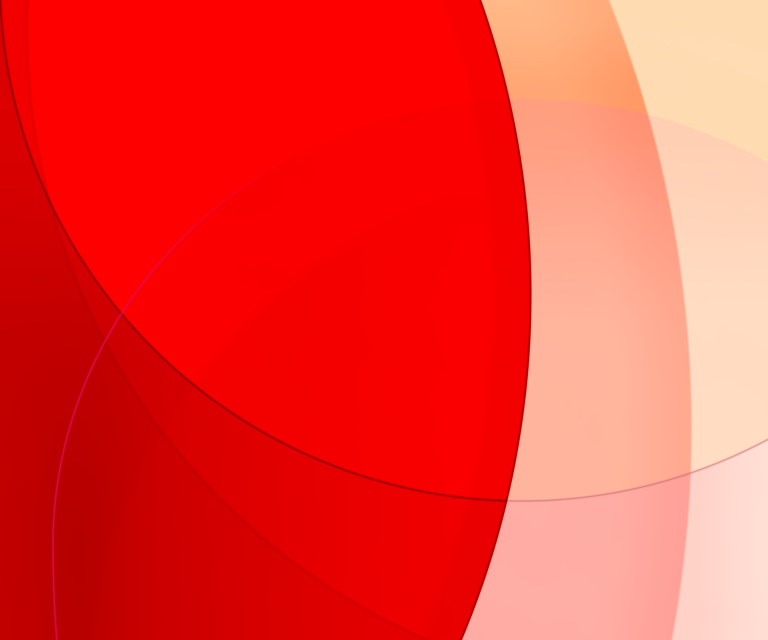
Reproduce this background procedurally as a Shadertoy shader.

```glsl
// Overlapping translucent sheets: a large red disc over a peach disc, both crossed
// by wide circles and arches. Each sheet is a signed distance whose soft mask
// shifts the tint, with fine seams drawn along some of the edges.

#define RED_DISC    vec3(-0.5602, 0.5391, 1.3906)
#define PEACH_DISC  vec3(-0.7164, 0.3313, 1.7969)
#define LENS_DISC   vec3(0.8156, 1.0328, 0.8156)
#define OUTER_DISC  vec3(1.0813, 0.9531, 1.0391)
#define ARCH        vec4(0.8203, 0.1484, 0.7375, 0.6969)
#define INNER_ARCH  vec4(1.0781, -0.0781, 0.9406, 0.8438)
#define ARCH_FOOT   0.6
#define SEAM_WIDTH  0.0016
#define GRAIN       0.004

float discDistance(vec2 p, vec3 disc) {
    return length(p - disc.xy) - disc.z;
}

// Approximate ellipse distance; the lower half is stretched by foot.
float archDistance(vec2 p, vec4 arch, float foot) {
    vec2 q = p - arch.xy;
    if (q.y < 0.0) q.y *= foot;
    float k = length(q / arch.zw);
    return k * (k - 1.0) / max(length(q / (arch.zw * arch.zw)), 0.001);
}

float inside(float d, float soft) {
    return 1.0 - smoothstep(-soft, soft, d);
}

float seam(float d, float width) {
    return exp(-d * d / (width * width));
}

float layeredSines(vec2 p) {
    float sum = 0.0;
    float weight = 0.5;
    for (int i = 0; i < 4; i++) {
        sum += weight * sin(p.x + 1.7 * sin(p.y)) * cos(p.y * 1.3);
        p = mat2(1.6, 1.2, -1.2, 1.6) * p + 1.9;
        weight *= 0.5;
    }
    return sum;
}

// Red sheet: dark at lower left, brightest inside the lens.
vec3 redSheet(vec2 p, float lens, float outer, float arch, float inner, float edge) {
    float shade = mix(0.76, 0.89, smoothstep(0.05, 0.75, p.x));
    shade += 0.10 * smoothstep(0.4, 0.85, p.y) + 0.035 * outer;
    vec2 blot = (p - vec2(0.13, 0.12)) / vec2(0.08, 0.28);
    shade -= 0.05 * exp(-dot(blot, blot)) - 0.015 * inner;
    float lit = 0.95 + 0.05 * outer - 0.02 * arch - 0.025 * inner;
    lit += 0.025 * inner * smoothstep(0.45, 0.75, p.x);
    shade = mix(shade, lit, lens);
    shade -= 0.025 * smoothstep(-0.065, -0.050, edge);
    return vec3(shade, 0.0, 0.0);
}

// Peach sheet: orange above the arch, salmon within, pink below the lens.
vec3 peachSheet(vec2 p, float lens, float arch, float inner, float edge) {
    vec3 orange = mix(vec3(1.0, 0.72, 0.53), vec3(1.0, 0.65, 0.45),
                      smoothstep(1.0, 0.84, p.y));
    vec3 salmon = mix(vec3(1.0, 0.71, 0.60), vec3(1.0, 0.62, 0.50),
                      smoothstep(0.45, 0.85, p.y));
    vec3 pink = vec3(1.0, 0.68, 0.63);
    vec3 color = mix(orange, salmon, arch);
    color = mix(pink, color, lens);
    color.gb -= 0.05 * smoothstep(-0.13, 0.0, edge);
    color.gb += vec2(0.0, 0.015) * inner;
    return color;
}

// Palest backdrop on the right.
vec3 creamSheet(vec2 p, float lens, float arch) {
    vec3 cream = vec3(1.0, 0.86, 0.70);
    vec3 blush = mix(vec3(1.0, 0.86, 0.76), vec3(1.0, 0.81, 0.70),
                     smoothstep(0.5, 0.82, p.y));
    vec3 rose = mix(vec3(1.0, 0.82, 0.78), vec3(1.0, 0.87, 0.83),
                    smoothstep(1.07, 1.2, p.x));
    return mix(rose, mix(cream, blush, arch), lens);
}

void mainImage(out vec4 fragColor, in vec2 fragCoord) {
    vec2 p = fragCoord / iResolution.y;
    float soft = 0.8 / iResolution.y;
    float width = max(SEAM_WIDTH, soft);

    // Shape distances and masks
    float redD = discDistance(p, RED_DISC);
    float peachD = discDistance(p, PEACH_DISC);
    float lensD = discDistance(p, LENS_DISC);
    float outerD = discDistance(p, OUTER_DISC);
    float archD = archDistance(p, ARCH, ARCH_FOOT);
    float lens = inside(lensD, soft);
    float outer = inside(outerD, 0.003);
    float arch = inside(archD, 0.002);
    float inner = inside(archDistance(p, INNER_ARCH, 1.0), 0.012);
    float red = inside(redD, soft);

    // Pale sheets, back to front
    vec3 color = creamSheet(p, lens, arch);
    color = mix(color, peachSheet(p, lens, arch, inner, peachD), inside(peachD, 0.0025));
    color = mix(color, vec3(0.78, 0.35, 0.42), 0.5 * seam(lensD, width));

    // Red sheet with its dark and magenta seams
    vec3 redColor = redSheet(p, lens, outer, arch, inner, redD);
    redColor *= 1.0 - 0.32 * seam(lensD, width * 1.2);
    redColor *= 1.0 - 0.07 * seam(outerD, width * 1.6);
    float archFade = 1.0 - smoothstep(0.18, 0.5, p.x);
    redColor = mix(redColor, vec3(0.88, 0.05, 0.36), 0.75 * archFade * seam(archD, width));
    color = mix(color, redColor, red);
    color = mix(color, vec3(0.55, 0.0, 0.0), 0.7 * seam(redD + width, width));

    color += GRAIN * layeredSines(p * 14.0) * vec3(1.0, 1.0 - red, 1.0 - red);
    fragColor = vec4(clamp(color, 0.0, 1.0), 1.0);
}
```
